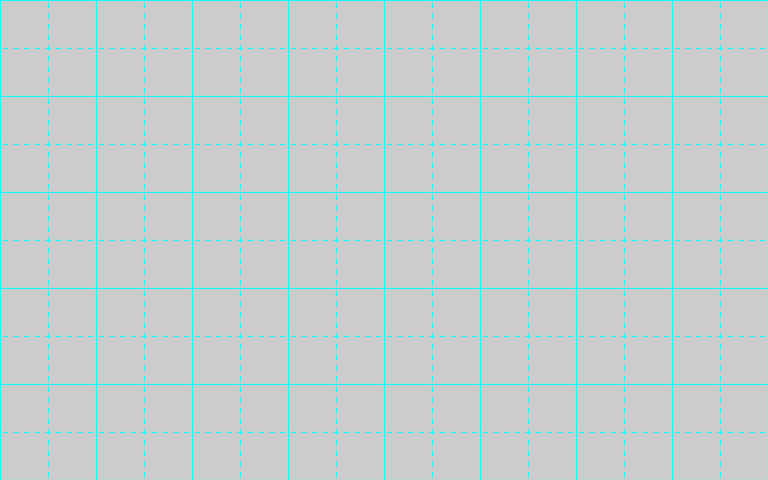
Give the GLSL for this pattern, as a Shadertoy shader.

```glsl
// Grey sheet ruled with a thin cyan square grid, each cell halved by dashed lines.

const float ROWS = 5.0;                 // cells down; eight fit across at 8:5
const float LINE_WIDTH = 1.0 / 96.0;    // in cells
const float DASHES_PER_CELL = 9.0;
const float DASH_FILL = 0.53;           // drawn share of each dash period
const vec3 PAPER = vec3(0.8);
const vec3 INK = vec3(0.0, 1.0, 1.0);
const float PI = 3.14159;
const int FILTER_STEPS = 8;

float sinc(float x) {
    float a = PI * x;
    return abs(a) < 0.001 ? 1.0 : sin(a) / a;
}

float lanczos(float x) {
    return abs(x) < 3.0 ? sinc(x) * sinc(x / 3.0) : 0.0;
}

// Signed distance along one axis to the nearest repeat of a centre
float repeatOffset(float x, float center) {
    return fract(x - center + 0.5) - 0.5;
}

// Line coverage: a crisp Lanczos filter integrated across the line width
float lineCoverage(float x, float start, float pixel) {
    float offset = repeatOffset(x, start + 0.5 * LINE_WIDTH);
    float sum = 0.0;
    for (int i = 0; i < FILTER_STEPS; i++) {
        float across = (float(i) + 0.5) / float(FILTER_STEPS) - 0.5;
        sum += lanczos((offset - across * LINE_WIDTH) / pixel);
    }
    return sum / float(FILTER_STEPS) * LINE_WIDTH / pixel;
}

// Dashes centred on the half cell, with gaps at the solid lines
float dashMask(float x, float pixel) {
    float period = 1.0 / DASHES_PER_CELL;
    float d = abs(repeatOffset(x / period, 0.5)) * period;
    return clamp((0.5 * DASH_FILL * period - d) / pixel + 0.5, 0.0, 1.0);
}

void mainImage(out vec4 fragColor, in vec2 fragCoord) {
    // Cell coordinates, measured from the top left
    float pixel = ROWS / iResolution.y;
    vec2 p = vec2(fragCoord.x, iResolution.y - fragCoord.y) * pixel;

    // Solid cell borders
    float solidX = lineCoverage(p.x, 0.0, pixel);
    float solidY = lineCoverage(p.y, 0.0, pixel);

    // Dashed half-cell divisions
    float dashedX = lineCoverage(p.x, 0.5, pixel) * dashMask(p.y, pixel);
    float dashedY = lineCoverage(p.y, 0.5, pixel) * dashMask(p.x, pixel);

    float clear = (1.0 - solidX) * (1.0 - solidY) * (1.0 - dashedX) * (1.0 - dashedY);
    fragColor = vec4(clamp(mix(INK, PAPER, clear), 0.0, 1.0), 1.0);
}
```
